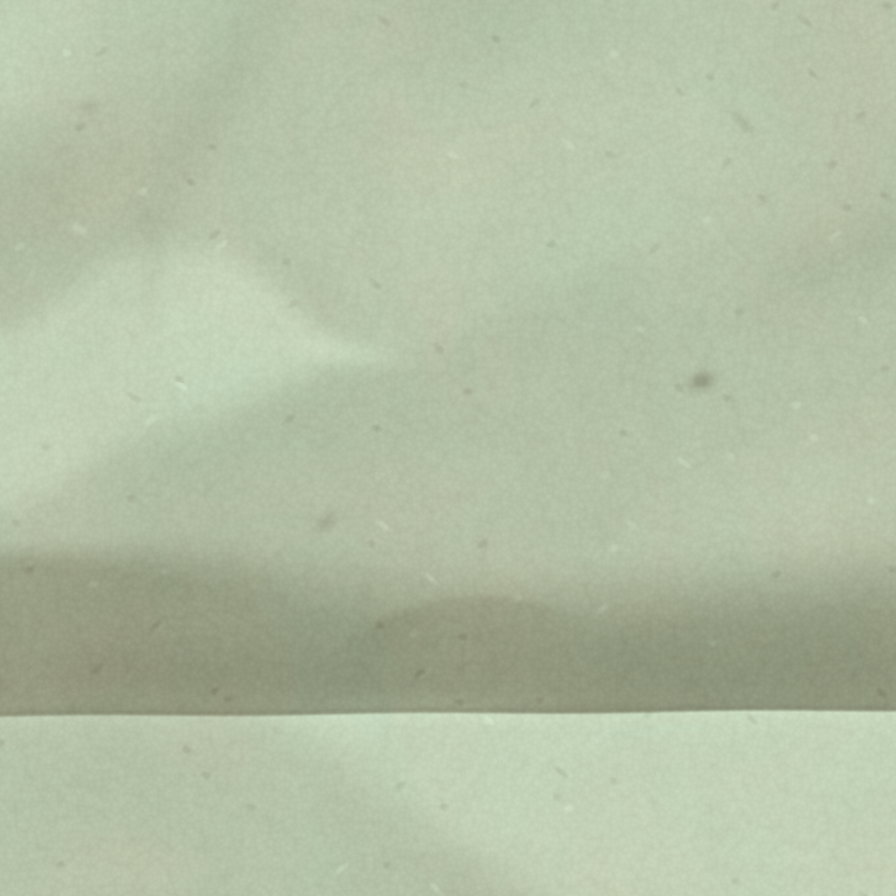
This texture is drawn by a Shadertoy shader. Its source:

```glsl
vec2 hash2(vec2 p) {
    vec3 q = fract(p.xyx * vec3(0.1031, 0.1030, 0.0973));
    q += dot(q, q.yzx + 33.33);
    return fract((q.xx + q.yz) * q.zy);
}

// x: distance to the nearest cell point, y: random id of that cell
vec2 cellular(vec2 p) {
    vec2 cell = floor(p), local = fract(p), best = vec2(9.0, 0.0);
    for (int j = -1; j <= 1; j++)
    for (int i = -1; i <= 1; i++) {
        vec2 offset = vec2(i, j);
        vec2 rnd = hash2(cell + offset + 50.0);
        float d = length(offset + rnd - local);
        if (d < best.x) best = vec2(d, fract(rnd.x * 7.0 + rnd.y * 13.0));
    }
    return best;
}

// Domain-warped sines for broad, cloudy stains
float stains(vec2 p) {
    float sum = 0.0, amp = 0.5;
    for (int i = 0; i < 5; i++) {
        p = mat2(0.8, 0.6, -0.6, 0.8) * p * 1.7 + 1.3;
        p += 0.5 * sin(p.yx * 1.3);
        sum += amp * sin(p.x) * sin(p.y);
        amp *= 0.72;
    }
    return sum;
}

float blob(vec2 p, vec2 center, vec2 radius, float angle) {
    vec2 d = p - center;
    float c = cos(angle), s = sin(angle);
    d = vec2(c * d.x + s * d.y, c * d.y - s * d.x) / radius;
    return exp(-dot(d, d));
}

float upperSheet(vec2 p) {
    float tone = 0.72;

    // Broad light and shade
    tone += 0.20 * blob(p, vec2(0.00, 0.95), vec2(0.16, 0.10), 0.4);
    tone -= 0.12 * blob(p, vec2(0.04, 0.78), vec2(0.16, 0.09), 0.6);
    tone -= 0.12 * blob(p, vec2(0.22, 0.86), vec2(0.17, 0.035), 1.1);
    tone -= 0.10 * blob(p, vec2(0.53, 0.99), vec2(0.09, 0.06), 0.5);
    tone += 0.09 * blob(p, vec2(0.50, 0.79), vec2(0.26, 0.13), 0.5);
    tone += 0.08 * blob(p, vec2(0.76, 0.83), vec2(0.20, 0.10), 0.6);
    tone -= 0.14 * blob(p, vec2(0.96, 0.72), vec2(0.16, 0.045), 0.45);
    tone -= 0.07 * blob(p, vec2(0.34, 0.69), vec2(0.07, 0.03), -0.8);
    tone += 0.07 * blob(p, vec2(0.88, 0.43), vec2(0.22, 0.06), 0.25);

    // Soft fold running up to the right
    float fold = 0.605 + 0.42 * (p.x - 0.43) - p.y;
    tone -= 0.11 * smoothstep(-0.02, 0.04, fold) * exp(-max(fold, 0.0) * 7.0)
          * smoothstep(0.05, 0.22, p.x) * (1.0 - smoothstep(0.5, 0.9, p.x));

    // Bright raised wing
    float top = 0.64 + 0.09 * smoothstep(0.0, 0.16, p.x) - 0.13 * smoothstep(0.22, 0.44, p.x);
    float bottom = 0.43 + 0.10 * smoothstep(0.0, 0.2, p.x) + 0.075 * smoothstep(0.18, 0.43, p.x);
    float wing = smoothstep(-0.025, 0.03, p.y - bottom) * smoothstep(-0.02, 0.035, top - p.y)
               * (1.0 - smoothstep(0.38, 0.47, p.x));
    tone += 0.20 * wing + 0.14 * blob(p, vec2(0.39, 0.607), vec2(0.06, 0.015), -0.15);
    tone -= 0.08 * blob(p, vec2(0.17, 0.70), vec2(0.015, 0.07), 0.0);

    // Shadow band above the lower sheet
    float rim = 0.383 - 0.05 * smoothstep(0.15, 0.5, p.x) + 0.02 * smoothstep(0.6, 1.0, p.x);
    float soft = mix(0.018, 0.055, smoothstep(0.0, 0.4, p.x));
    float band = 1.0 - smoothstep(rim - soft, rim + soft, p.y);
    tone -= 0.44 * band + 0.08 * (1.0 - smoothstep(0.3, 0.5, p.y));
    tone -= 0.12 * blob(p, vec2(0.22, 0.25), vec2(0.22, 0.04), 0.0);
    tone -= 0.13 * blob(p, vec2(0.85, 0.25), vec2(0.30, 0.045), 0.05);

    // Arched crease inside the band
    float arch = 0.334 - 2.2 * (p.x - 0.54) * (p.x - 0.54) - p.y;
    tone -= 0.17 * smoothstep(-0.008, 0.006, arch) * exp(-max(arch, 0.0) * 32.0)
          * smoothstep(0.34, 0.46, p.x) * (1.0 - smoothstep(0.55, 0.68, p.x));
    return tone + 0.12 * blob(p, vec2(0.46, 0.212), vec2(0.14, 0.012), 0.0);
}

float lowerSheet(vec2 p, float depth) {
    float diagonal = 0.18 - 0.75 * (p.x - 0.36) - p.y;
    float tone = 0.92 - 0.21 * smoothstep(-0.03, 0.06, diagonal);
    tone -= 0.08 * blob(p, vec2(0.56, 0.01), vec2(0.12, 0.04), -0.3);
    return tone + 0.15 * exp(-depth / 0.014);
}

void mainImage(out vec4 fragColor, in vec2 fragCoord) {
    vec2 p = fragCoord / iResolution.xy;
    float edge = 0.200 + 0.007 * p.x + 0.001 * sin(p.x * 17.0);
    float aa = max(0.0025, 1.0 / iResolution.y);
    float above = smoothstep(-aa, aa, p.y - edge);
    float tone = mix(lowerSheet(p, max(edge - p.y, 0.0)), upperSheet(p), above);
    tone -= 0.16 * above * exp(-abs(p.y - edge - 0.004) / 0.004);

    // Paper stains and fibre grain
    tone += 0.035 * stains(p * 9.0) + 0.02 * stains(p * 38.0);
    vec2 fine = cellular(p * 170.0), coarse = cellular(p * 75.0 + 0.4 * sin(p.yx * 60.0));
    tone += 0.10 * (0.45 - fine.x) + 0.05 * (fine.y - 0.5) + 0.07 * (0.45 - coarse.x);

    // Scattered specks, mostly dark with a few pale ones
    vec2 speck = cellular(p * vec2(24.0, 28.0) + 0.15 * sin(p.yx * 90.0));
    float dotMask = 1.0 - smoothstep(0.03, 0.20, speck.x);
    tone += dotMask * (0.16 * step(0.96, speck.y) - 0.18 * step(speck.y, 0.11));

    // Larger blemishes
    tone -= 0.55 * blob(p, vec2(0.784, 0.575), vec2(0.013, 0.010), 0.3);
    tone -= 0.24 * blob(p, vec2(0.364, 0.417), vec2(0.014, 0.008), 0.7);
    tone -= 0.22 * blob(p, vec2(0.828, 0.864), vec2(0.018, 0.006), -0.8);
    tone -= 0.18 * blob(p, vec2(0.100, 0.880), vec2(0.010, 0.009), 0.0);
    tone += 0.25 * blob(p, vec2(0.088, 0.744), vec2(0.009, 0.006), -0.4);

    vec3 color = mix(vec3(0.54, 0.56, 0.46), vec3(0.78, 0.84, 0.735), tone);
    color += vec3(0.012, -0.004, -0.004) * stains(p * 6.0 + 4.0);
    fragColor = vec4(color, 1.0);
}
```
